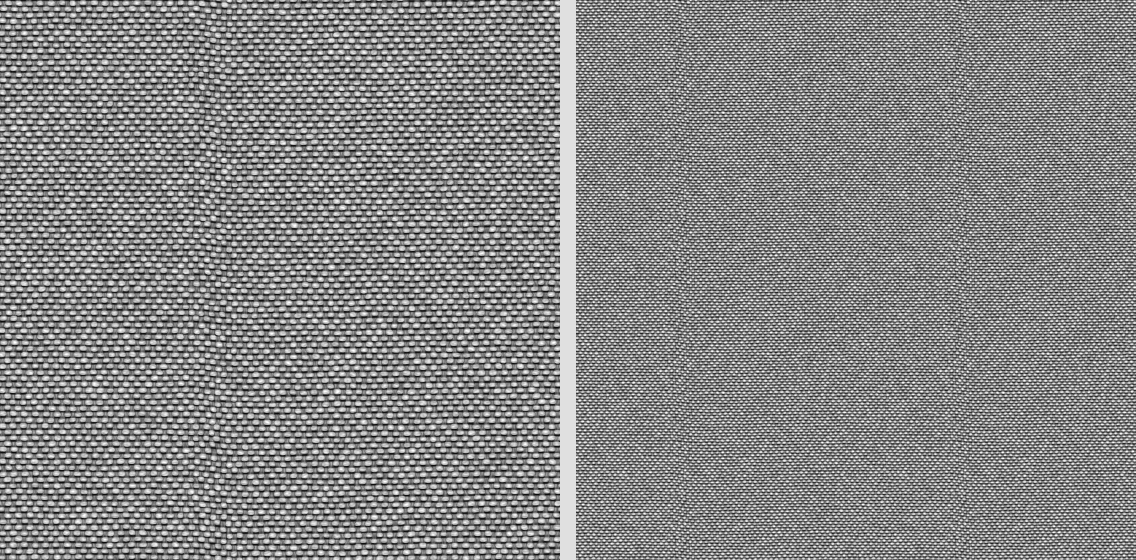
Left: one tile. Right: repeated 2 by 2.
Write a WebGL 2 fragment shader that draws this texture.

```glsl
#version 300 es
precision highp float;

uniform vec2 u_resolution;
out vec4 fragColor;

// Weave layout: both counts are even so the checkerboard wraps
const vec2 THREADS = vec2(104.0, 94.0);      // warp threads across, weft rows up
const vec2 FLOAT_RADIUS = vec2(0.72, 0.42);  // half size of a weft float, in cells
const float EDGE_SOFTNESS = 0.24;
const float CREVICE_WIDTH = 0.34;

// Tones
const float GAP_TONE = 0.05;
const float WARP_TONE = 0.53;
const float FLOAT_EDGE = 0.47;
const float FLOAT_CREST = 0.87;

// Irregularity
const float SIZE_VARIATION = 0.20;
const float TONE_VARIATION = 0.06;
const float POSITION_JITTER = 0.14;
const float FIBRE_STRENGTH = 0.28;
const float FRAYING = 0.22;
const float ROW_WOBBLE = 0.16;
const float WARP_WOBBLE = 0.5;
const float SLUB_CENTRE = 0.38;
const float SLUB_WIDTH = 0.04;
const float SLUB_SHIFT = 0.45;

const float PI = 3.14159265;

vec2 hash22(vec2 p) {
    vec3 q = fract(p.xyx * vec3(0.1031, 0.1030, 0.0973));
    q += dot(q, q.yzx + 33.33);
    return fract((q.xx + q.yz) * q.zy);
}

float cornerGradient(vec2 corner, vec2 offset, vec2 period) {
    float angle = 2.0 * PI * hash22(mod(corner, period) + 7.0).x;
    return dot(vec2(cos(angle), sin(angle)), offset);
}

// Gradient noise on the unit tile, wrapping after a whole number of cells
float tileNoise(vec2 uv, vec2 period) {
    vec2 p = uv * period;
    vec2 i = floor(p), f = fract(p);
    vec2 w = f * f * f * (f * (f * 6.0 - 15.0) + 10.0);
    vec2 e = vec2(1.0, 0.0);
    float low = mix(cornerGradient(i, f, period),
                    cornerGradient(i + e.xy, f - e.xy, period), w.x);
    float high = mix(cornerGradient(i + e.yx, f - e.yx, period),
                     cornerGradient(i + e.xx, f - e.xx, period), w.x);
    return mix(low, high, w.y);
}

// Thread coordinates, bent by loose rows and by a step at the slub
vec2 bendThreads(vec2 uv) {
    vec2 g = uv * THREADS;
    float rise = smoothstep(SLUB_CENTRE - SLUB_WIDTH, SLUB_CENTRE + SLUB_WIDTH, uv.x);
    float settle = smoothstep(SLUB_CENTRE + SLUB_WIDTH, 1.0, uv.x);
    g.y += SLUB_SHIFT * (rise - settle);
    g.y += ROW_WOBBLE * tileNoise(uv, vec2(14.0, 24.0));
    g.x += WARP_WOBBLE * tileNoise(uv, vec2(12.0, 40.0));
    return g;
}

// Vertical warp threads; a short dark dash lies beneath each weft float
float warpShade(vec2 g, float fibre) {
    float side = abs(fract(g.x) - 0.5) * 2.0;
    float tone = WARP_TONE * (1.0 - 0.3 * side * side) + fibre;
    float rowAbove = floor(g.y + 0.5);
    float parity = 1.0 - 2.0 * mod(rowAbove, 2.0);
    float underFloat = 0.5 + 0.5 * parity * cos(PI * (g.x - 0.5));
    float crevice = 1.0 - smoothstep(0.0, CREVICE_WIDTH, abs(g.y - rowAbove));
    float depth = mix(0.4, 1.0, smoothstep(0.2, 0.8, underFloat));
    return mix(tone, GAP_TONE, crevice * depth);
}

// Rounded weft floats over every second crossing
float addFloats(float tone, vec2 g, float fibre, float slub, float softness) {
    for (int y = -1; y <= 1; y++) {
        for (int x = -1; x <= 1; x++) {
            vec2 cell = floor(g) + vec2(x, y);
            if (mod(cell.x + cell.y, 2.0) > 0.5) continue;
            vec2 id = mod(cell, THREADS);
            vec2 place = hash22(id) - 0.5;
            vec2 vary = hash22(id + 131.0) - 0.5;
            vec2 centre = cell + 0.5 + place * POSITION_JITTER * (1.0 + slub);
            vec2 radius = FLOAT_RADIUS * (1.0 + vary * SIZE_VARIATION);
            radius *= 1.0 + slub * vec2(-0.12, 0.06);
            vec2 q = abs(g - centre) / radius;
            float d = pow(pow(q.x, 2.4) + pow(q.y, 2.4), 1.0 / 2.4);
            d += FRAYING * fibre / FIBRE_STRENGTH;
            float crest = clamp(1.0 - d * d, 0.0, 1.0);
            float shade = mix(FLOAT_EDGE, FLOAT_CREST, pow(crest, 0.7));
            shade += (place.x + vary.y) * TONE_VARIATION + fibre;
            float cover = 1.0 - smoothstep(1.0 - softness, 1.0 + softness, d);
            tone = mix(tone, shade, cover);
        }
    }
    return tone;
}

void main() {
    vec2 uv = gl_FragCoord.xy / u_resolution;
    vec2 g = bendThreads(uv);
    float slubOffset = (uv.x - SLUB_CENTRE) / SLUB_WIDTH;
    float slub = exp(-slubOffset * slubOffset);
    float softness = max(EDGE_SOFTNESS, THREADS.y / u_resolution.y);

    // Fibres run along each thread
    float warpFibre = FIBRE_STRENGTH * tileNoise(uv, vec2(310.0, 130.0));
    float weftFibre = FIBRE_STRENGTH * tileNoise(uv, vec2(170.0, 290.0));

    float tone = addFloats(warpShade(g, warpFibre), g, weftFibre, slub, softness);
    fragColor = vec4(vec3(clamp(tone, 0.0, 1.0)), 1.0);
}
```
